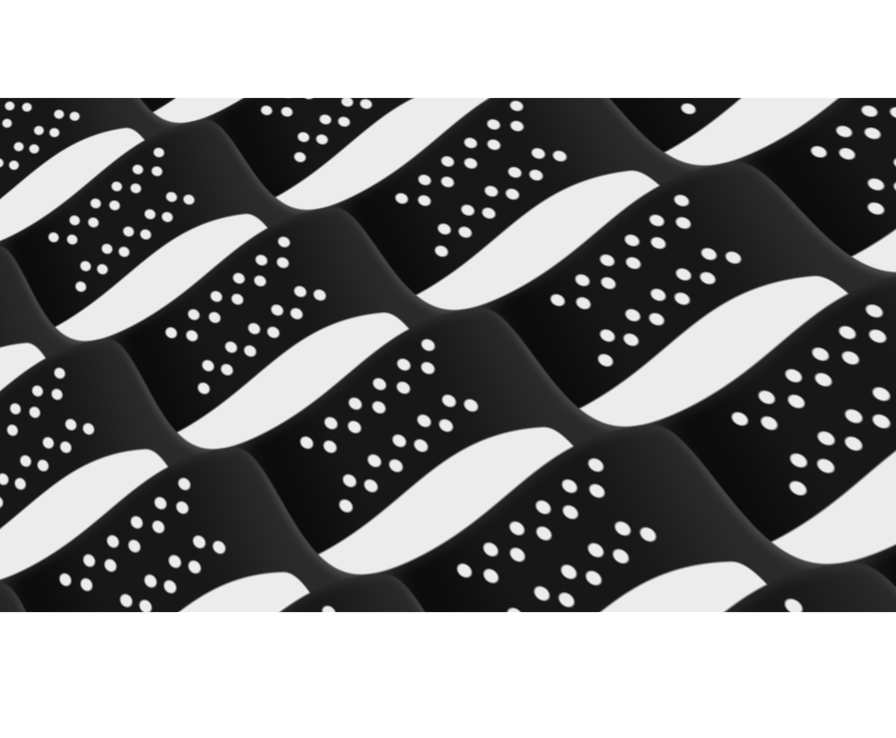
Write a WebGL 2 fragment shader that draws this pattern.

```glsl
#version 300 es
precision highp float;
// Perforated black ribbons woven in rolling waves, with pale gaps, in a wide panel on white.

uniform vec2 u_resolution;
out vec4 outColor;

// Layout, in canvas widths, y downwards
const float ASPECT = 0.8242;
const float PANEL_TOP = 0.1094;
const float PANEL_BOTTOM = 0.6836;
const vec2 ORIGIN = vec2(0.228, 0.134);       // crest of wave 0 on ribbon 0
const vec2 RIBBON_STEP = vec2(0.134, 0.0911); // from ribbon to ribbon
const vec2 WAVE_STEP = vec2(0.371, -0.0508);  // from crest to crest
const vec2 PERSPECTIVE = vec2(-0.066, -0.083);

// Ribbon shape, in lattice units
const float SHEAR = 0.361;                    // makes wave height vertical
const float RISE = 0.1094;                    // height of one lattice unit
const vec2 LOWER_EDGE = vec2(0.116, 0.97);    // lower edge: phase and drop
const float RIM_WIDTH = 0.0055;
const float SOFTNESS = 0.0016;

// Holes
const vec2 HOLE_STEP = vec2(0.144, -0.1155);
const float HOLE_RADIUS = 0.0053;

// Colours
const vec3 PAPER = vec3(1.0);
const vec3 GAP = vec3(0.925);
const vec3 SHADOW = vec3(0.045);
const vec3 FACE = vec3(0.09);
const vec3 SHEEN = vec3(0.165);
const vec3 RIM = vec3(0.29);

const float PI = 3.14159265;

// Solves the perspective lattice: x is the ribbon, y the wave
vec2 toLattice(vec2 d) {
    mat2 basis = mat2(RIBBON_STEP - PERSPECTIVE.x * d, WAVE_STEP - PERSPECTIVE.y * d);
    return inverse(basis) * d;
}

// Skewed wave: 0 at the crest, 1 in the valley, steep after the crest
float wave(float t) {
    t = fract(t);
    float phase = t + 0.17 * sin(PI * t) + 0.05 * sin(2.0 * PI * t) + 0.02 * sin(3.0 * PI * t);
    return 0.5 - 0.5 * cos(2.0 * PI * phase);
}

// Approximate distance below a wave edge
float edgeDistance(float t, float drop, float scale) {
    float slope = (wave(t + 0.01) - wave(t - 0.01)) / 0.02;
    float tilt = (slope * RISE + WAVE_STEP.y) / WAVE_STEP.x;
    return (drop - wave(t)) * RISE * scale / sqrt(1.0 + tilt * tilt);
}

vec2 toPlane(vec2 q) {
    return q.x * RIBBON_STEP + q.y * WAVE_STEP;
}

// Two double rows of holes on the rising face
float holeDistance(vec2 q) {
    vec2 starts[4] = vec2[4](vec2(0.269, -0.234), vec2(0.455, -0.306),
                             vec2(0.726, -0.359), vec2(0.772, -0.324));
    vec2 along = toPlane(HOLE_STEP);
    q.y = fract(q.y) - 1.0;
    float nearest = 1.0;
    for (int row = 0; row < 4; row++) {
        float last = (row == 0 || row == 3) ? 5.0 : 4.0;
        vec2 rel = toPlane(q - starts[row]);
        float k = clamp(round(dot(rel, along) / dot(along, along)), 0.0, last);
        vec2 d = rel - k * along;
        d = vec2(0.88 * d.x - 0.2 * d.y, d.y + 0.12 * d.x);
        nearest = min(nearest, length(d));
    }
    return nearest - HOLE_RADIUS;
}

// Dark valley, flat face, then a sheen past the crest
vec3 ribbonShade(vec2 q) {
    float m = fract(q.y + 0.25 * q.x - 0.33);
    vec3 shade = mix(SHADOW, FACE, smoothstep(0.0, 0.22, m));
    shade = mix(shade, SHEEN, smoothstep(0.45, 0.75, m));
    return mix(shade, SHADOW, smoothstep(0.86, 1.0, m));
}

void main() {
    vec2 uv = gl_FragCoord.xy / u_resolution;
    vec2 p = vec2(uv.x, (1.0 - uv.y) * ASPECT);
    float aa = max(SOFTNESS, 0.8 / u_resolution.x);

    vec2 lattice = toLattice(p - ORIGIN);
    float scale = 1.0 / (1.0 + dot(PERSPECTIVE, lattice));
    vec3 color = GAP;

    // Ribbons from back to front
    for (int i = -1; i <= 1; i++) {
        vec2 q = vec2(lattice.x - floor(lattice.x) - float(i), lattice.y);
        float t = q.y + SHEAR * q.x;
        float top = edgeDistance(t, q.x, scale);
        float bottom = edgeDistance(t - LOWER_EDGE.x, q.x - LOWER_EDGE.y, scale);

        vec3 ribbon = ribbonShade(q);
        float phase = fract(t);
        float descent = smoothstep(0.0, 0.12, phase) * (1.0 - smoothstep(0.24, 0.4, phase));
        float rim = exp(-pow(top / (RIM_WIDTH * scale), 2.0));
        ribbon = mix(ribbon, RIM, rim * (0.25 + 0.6 * descent));

        float hole = holeDistance(q) * scale;
        ribbon = mix(ribbon, GAP, 1.0 - smoothstep(-aa, aa, hole));
        ribbon = mix(ribbon, GAP, smoothstep(-aa, aa, bottom));
        color = mix(color, ribbon, smoothstep(-aa, aa, top));
    }

    // Panel on white paper
    float border = min(p.y - PANEL_TOP, PANEL_BOTTOM - p.y);
    color = mix(PAPER, color, smoothstep(-0.5 * aa, 0.5 * aa, border));
    outColor = vec4(color, 1.0);
}
```
